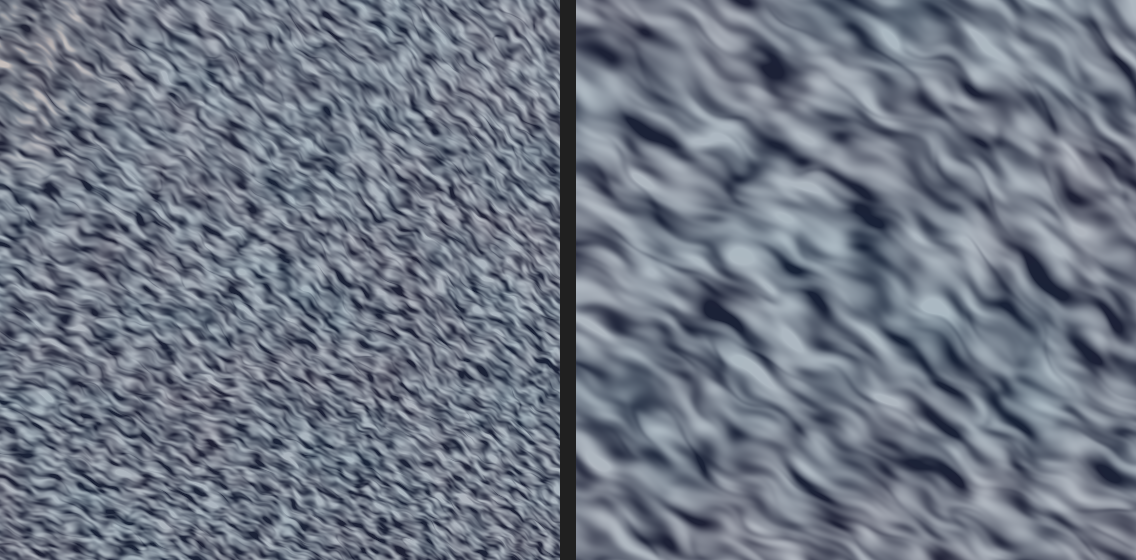
Left, the full canvas; right, a detail of the centre.
A three.js fragment shader for this texture:

```glsl
varying vec2 vUv;

const vec3 SHADOW = vec3(0.145, 0.170, 0.250);
const vec3 LIGHT = vec3(0.615, 0.650, 0.692);
const vec3 COOL_TINT = vec3(-0.022, 0.008, 0.010);
const vec3 WARM_TINT = vec3(0.08, 0.03, -0.01);

float hash(vec2 p) {
  return fract(sin(dot(p, vec2(127.1, 311.7))) * 43758.5453);
}

vec2 randomGradient(vec2 cell) {
  float angle = 6.28319 * hash(cell);
  return vec2(cos(angle), sin(angle));
}

// Gradient noise, centred on zero
float noise(vec2 p) {
  vec2 i = floor(p);
  vec2 f = p - i;
  vec2 u = f * f * f * (f * (f * 6.0 - 15.0) + 10.0);
  vec2 e = vec2(1.0, 0.0);
  float a = dot(randomGradient(i), f);
  float b = dot(randomGradient(i + e.xy), f - e.xy);
  float c = dot(randomGradient(i + e.yx), f - e.yx);
  float d = dot(randomGradient(i + e.xx), f - e.xx);
  return mix(mix(a, b, u.x), mix(c, d, u.x), u.y);
}

// Coordinates along (x) and across (y) a direction falling to the right
vec2 alignTo(vec2 p, float angle) {
  float c = cos(angle);
  float s = sin(angle);
  return vec2(c * p.x - s * p.y, s * p.x + c * p.y);
}

// Bends the streaks at the given frequency
vec2 bend(vec2 p, float frequency, float amount) {
  vec2 q = p * frequency;
  return p + amount * vec2(noise(q + 17.3), noise(q + 61.9));
}

float streaks(vec2 p, float angle, vec2 frequency, float seed) {
  return noise(alignTo(p, angle) * frequency + seed);
}

// Layered ripples, from broad strands to fine fibres
float ripples(vec2 p, float angle) {
  float sum = 0.72 * streaks(p, angle, vec2(20.0, 66.0), 3.7);
  sum += 0.72 * streaks(p, angle + 0.10, vec2(30.0, 96.0), 41.2);
  sum += 0.46 * streaks(p, angle - 0.12, vec2(46.0, 142.0), 83.5);
  return sum;
}

// Thin dark lines where a stretched noise crosses zero
float creases(vec2 p, float angle) {
  float n = streaks(p, angle, vec2(17.0, 50.0), 29.6) / 0.09;
  float strength = smoothstep(-0.25, 0.3, streaks(p, angle, vec2(20.0, 36.0), 71.3));
  return strength * exp(-n * n);
}

void main() {
  // Steeper towards the upper right, finer towards the lower right
  vec2 p = vUv - 0.5;
  float angle = 0.60 + 0.14 * (p.x + p.y);
  vec2 q = p * (1.0 + 0.12 * (p.x - p.y));
  q = bend(q, 7.0, 0.014);
  q = bend(q, 34.0, 0.0075);

  // Ripple relief with flattened crests over faint bands of shade
  vec2 band = alignTo(p, 0.4);
  float broad = noise(band * vec2(2.5, 6.0) + 9.4);
  float patchy = noise(band * vec2(7.0, 13.0) + 27.8);
  float corner = smoothstep(0.32, 0.0, distance(vUv, vec2(0.0, 0.93)));
  float relief = ripples(q, angle) * (1.10 - 0.25 * p.y);
  relief -= 0.30 * relief * relief;
  float tone = 0.665 + relief - 0.26 * creases(q, angle);
  tone += 0.10 * broad + 0.05 * patchy + 0.10 * p.y - 0.10 * corner;
  tone = clamp(tone, -0.08, 1.14);

  // Navy shadows to grey-blue crests, with drifting hue
  vec3 color = mix(SHADOW, LIGHT, tone);
  float hue = noise(band * vec2(4.0, 8.0) + 52.6) + 0.6 * noise(q * 22.0 + 14.1);
  color += COOL_TINT * hue;
  color += WARM_TINT * corner * (0.25 + smoothstep(0.75, 1.1, tone));

  gl_FragColor = vec4(color, 1.0);
}
```
